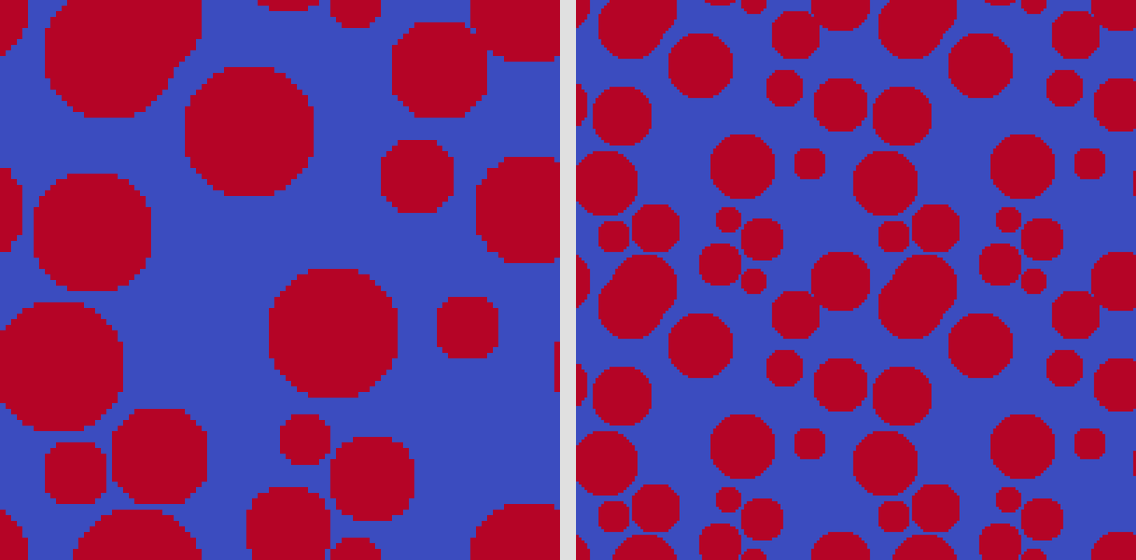
Left, the tile; right, the same tile 2 across and 2 down.
Give the GLSL for this pattern, as a three.js fragment shader.

```glsl
// Stepped red discs of mixed sizes scattered over blue, on a coarse wrapping grid.
varying vec2 vUv;

const float GRID = 100.0;      // cells along each side of the tile
const int DISC_COUNT = 17;
const int TRIES = 48;          // candidate positions per disc
const vec3 BLUE = vec3(0.23, 0.30, 0.75);
const vec3 RED = vec3(0.708, 0.016, 0.149);

// Sine-free hash giving two values in 0..1
vec2 hash2(vec2 p) {
  vec3 q = fract(p.xyx * vec3(0.1031, 0.1030, 0.0973));
  q += dot(q, q.yzx + 33.33);
  return fract((q.xx + q.yz) * q.zy);
}

// Shortest distance between two cells on the wrapping grid
float wrapDistance(vec2 a, vec2 b, float period) {
  vec2 d = mod(abs(a - b), period);
  return length(min(d, period - d));
}

// Five large discs, then steadily smaller ones, in whole cells
float discRadius(float index, float largest) {
  return largest - max(0.0, floor((index - 4.0) * 0.6 + 0.6));
}

// Scatter discs from large to small, taking the first free spot or else the roomiest
void placeDiscs(out vec3 discs[DISC_COUNT], float seed) {
  for (int i = 0; i < DISC_COUNT; i++) {
    float radius = discRadius(float(i), 12.0);
    float bestGap = -1000.0;
    vec2 center = vec2(0.0);
    for (int k = 0; k < TRIES; k++) {
      vec2 spot = floor(hash2(vec2(float(k) + seed, float(i) * 7.0 + seed)) * GRID);
      float gap = 1000.0;
      for (int j = 0; j < DISC_COUNT; j++) {
        if (j >= i || gap <= bestGap) break;
        gap = min(gap, wrapDistance(spot, discs[j].xy, GRID) - discs[j].z - radius);
      }
      if (gap > bestGap) {
        bestGap = gap;
        center = spot;
      }
      if (bestGap >= 0.0) break;
    }
    // The second disc fuses with the first into one larger blob
    if (i == 1) center = mod(discs[0].xy + vec2(5.0, 7.0), GRID);
    discs[i] = vec3(center, radius);
  }
}

// 1 when the cell lies inside any disc
float cellInside(vec2 cell, vec3 discs[DISC_COUNT]) {
  float inside = 0.0;
  for (int i = 0; i < DISC_COUNT; i++) {
    float d = wrapDistance(cell, discs[i].xy, GRID);
    inside = max(inside, step(d + 0.01, discs[i].z));
  }
  return inside;
}

// Blocky cell values with a narrow blend along the cell borders
float steppedMask(vec2 p, float edge, vec3 discs[DISC_COUNT]) {
  vec2 q = p - 0.5;
  vec2 cell = floor(q);
  vec2 t = smoothstep(0.5 - edge, 0.5 + edge, fract(q));
  float low = mix(cellInside(cell, discs), cellInside(cell + vec2(1.0, 0.0), discs), t.x);
  float high = mix(cellInside(cell + vec2(0.0, 1.0), discs), cellInside(cell + 1.0, discs), t.x);
  return mix(low, high, t.y);
}

void main() {
  vec3 discs[DISC_COUNT];
  placeDiscs(discs, 11.0);
  float mask = steppedMask(vUv * GRID, 0.08, discs);
  gl_FragColor = vec4(mix(BLUE, RED, mask), 1.0);
}
```
